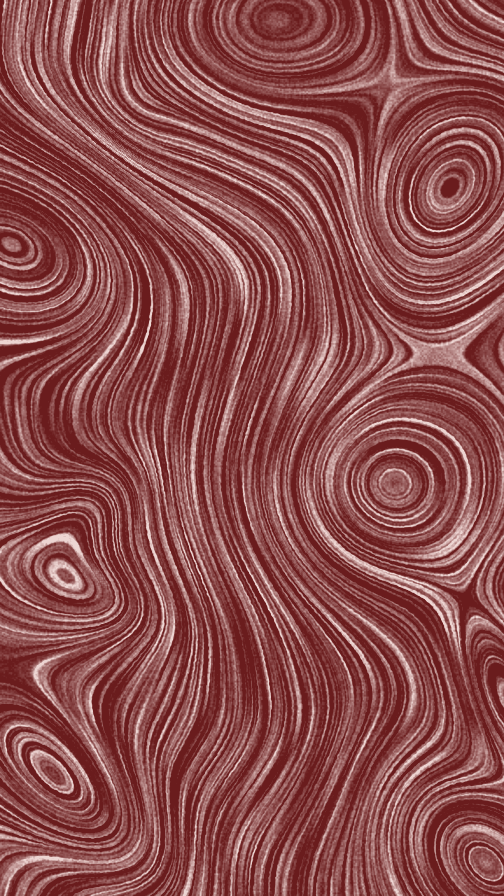
Write a Shadertoy shader that draws this background.

```glsl
// Marbled crimson flow: fine pale streaks following the contours of a swirling stream function.

const vec3 CRIMSON = vec3(0.43, 0.13, 0.132);
const vec3 BLUSH = vec3(0.905, 0.80, 0.79);
const float GRAIN_CELLS = 512.0; // grain cells per canvas height
const int LAYERS = 7;

// Integer hash of a lattice cell, result in 0..1
float hash(ivec2 cell) {
    uint h = uint(cell.x) * 1597334677u ^ uint(cell.y) * 3812015801u;
    h = (h ^ (h >> 16)) * 2246822519u;
    h = (h ^ (h >> 13)) * 3266489917u;
    h ^= h >> 16;
    return float(h >> 8) / 16777216.0;
}

vec2 ease(vec2 f) {
    return f * f * f * (f * (f * 6.0 - 15.0) + 10.0);
}

float noise(vec2 p) {
    ivec2 cell = ivec2(floor(p));
    vec2 blend = ease(fract(p));
    float low = mix(hash(cell), hash(cell + ivec2(1, 0)), blend.x);
    float high = mix(hash(cell + ivec2(0, 1)), hash(cell + ivec2(1, 1)), blend.x);
    return mix(low, high, blend.y);
}

// Tilted elliptical hill that contours circle around
float swirl(vec2 p, vec2 centre, vec2 radii, float tilt) {
    vec2 d = p - centre;
    float c = cos(tilt), s = sin(tilt);
    d = vec2(c * d.x + s * d.y, c * d.y - s * d.x) / radii;
    return exp(-dot(d, d));
}

// Winding current from the upper left to the bottom
float current(vec2 p) {
    float middle = 0.26 + 0.03 * cos((p.y - 0.22) * 13.1)
                 - 0.2 * smoothstep(0.68, 0.95, p.y)
                 - 0.06 * (1.0 - smoothstep(0.0, 0.22, p.y));
    return 0.24 * tanh((p.x - middle) / 0.17) + 0.3 * p.x;
}

float streamFunction(vec2 p) {
    float psi = current(p) + 0.05 * noise(p * 7.0 + 3.0);
    // Swirls right of the current rise
    psi += 0.38 * swirl(p, vec2(0.27, 0.98), vec2(0.22, 0.20), 0.0);
    psi += 0.10 * swirl(p, vec2(0.135, 0.875), vec2(0.08, 0.04), -0.8);
    psi += 0.32 * swirl(p, vec2(0.50, 0.78), vec2(0.16, 0.10), 0.9);
    psi += 0.30 * swirl(p, vec2(0.42, 0.465), vec2(0.13, 0.13), 0.0);
    psi += 0.16 * swirl(p, vec2(0.56, 0.23), vec2(0.11, 0.05), -1.1);
    psi += 0.24 * swirl(p, vec2(0.535, 0.04), vec2(0.11, 0.07), -0.8);
    // Swirls left of the current sink
    psi -= 0.28 * swirl(p, vec2(0.03, 0.73), vec2(0.13, 0.085), -0.5);
    psi -= 0.20 * swirl(p, vec2(0.07, 0.35), vec2(0.18, 0.12), -0.5);
    psi -= 0.10 * swirl(p, vec2(0.11, 0.435), vec2(0.07, 0.045), 0.6);
    psi -= 0.08 * swirl(p, vec2(0.12, 0.335), vec2(0.08, 0.04), -0.4);
    psi -= 0.24 * swirl(p, vec2(0.10, 0.10), vec2(0.15, 0.06), -0.75);
    return psi;
}

// Layered streaks with zero mean and unit spread; along lets them start and end.
// Layers about as fine as the grain lead, and finer ones are dropped.
float streaks(float psi, float along, float steepness) {
    float sum = 0.0, power = 0.0, frequency = 40.0;
    for (int i = 0; i < LAYERS; i++) {
        float offset = float(i) - 4.3;
        float cells = steepness * frequency;
        float weight = exp(-0.25 * offset * offset) * cells / (cells + 0.4);
        weight *= 1.0 - 0.98 * smoothstep(0.7, 1.5, cells);
        vec2 q = vec2(psi * frequency, along + 37.3 * float(i));
        sum += weight * (noise(q) - 0.5);
        power += weight * weight;
        frequency *= 1.6;
    }
    return 4.66 * sum / sqrt(power + 1e-7);
}

void mainImage(out vec4 fragColor, in vec2 fragCoord) {
    vec2 p = fragCoord / iResolution.y;
    float psi = streamFunction(p);

    // Change of the stream function across one grain cell
    float steepness = length(vec2(dFdx(psi), dFdy(psi))) * iResolution.y / GRAIN_CELLS;

    // Ragged streak edges and fine speckle
    psi += (noise(p * 300.0) - 0.5) * steepness * 0.5;
    float grain = (noise(p * GRAIN_CELLS + 0.5) - 0.5) * 3.46;
    float along = dot(p, vec2(5.0, 11.0));
    float level = 0.96 * streaks(psi, along, steepness) + 0.27 * grain;

    // Mostly dark tones with a few bright streaks
    float tone = 0.20 + 0.265 * level + 0.035 * level * level;
    fragColor = vec4(mix(CRIMSON, BLUSH, clamp(tone, -0.03, 1.05)), 1.0);
}
```
